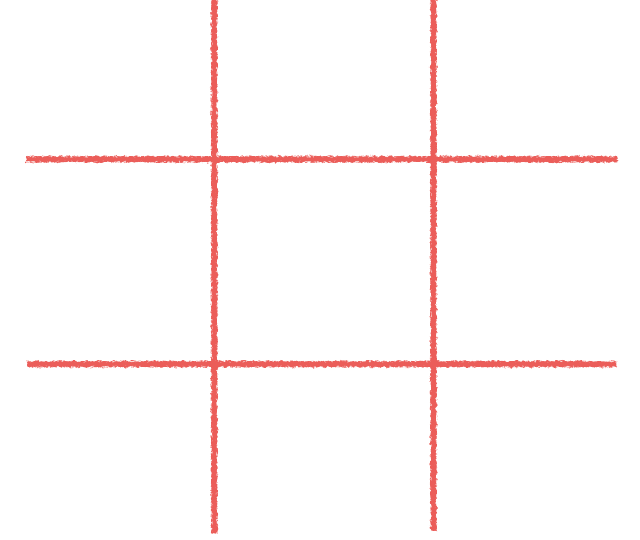
A Shadertoy shader for this background:

```glsl
#define PAPER vec3(1.0)
#define CHALK vec3(0.92, 0.365, 0.35)
#define COLUMNS vec2(0.3968, 0.8028)
#define ROWS vec2(0.3258, 0.7052)
#define HALF_WIDTH 0.0058
#define EDGE_ROUGHNESS 0.0034
#define GRAIN_SCALE 170.0
#define FLECK_AMOUNT 0.75

vec2 hashGradient(vec2 cell) {
    vec3 q = fract(cell.xyx * vec3(0.1031, 0.1030, 0.0973));
    q += dot(q, q.yzx + 33.33);
    float angle = 6.2832 * fract((q.x + q.y) * q.z);
    return vec2(cos(angle), sin(angle));
}

float gradientNoise(vec2 p) {
    vec2 i = floor(p), f = fract(p);
    vec2 u = f * f * f * (f * (f * 6.0 - 15.0) + 10.0);
    vec2 e = vec2(0.0, 1.0);
    float low = mix(dot(hashGradient(i), f),
                    dot(hashGradient(i + e.yx), f - e.yx), u.x);
    float high = mix(dot(hashGradient(i + e.xy), f - e.xy),
                     dot(hashGradient(i + e.yy), f - e.yy), u.x);
    return mix(low, high, u.y);
}

// Coverage of a rough stroke; q.x runs along it, q.y across it
float chalkStroke(vec2 q, float start, float end, float seed) {
    float pixel = 1.0 / iResolution.y;
    float across = abs(q.y);
    float outside = max(across - HALF_WIDTH, max(start - q.x, q.x - end));

    // Ragged outline
    vec2 grain = q * GRAIN_SCALE + seed;
    float rough = gradientNoise(grain * vec2(0.8, 1.2))
                + 0.5 * gradientNoise(grain * 2.1 + 19.0);
    float edge = outside + EDGE_ROUGHNESS * rough;
    float body = 1.0 - smoothstep(-0.7 * pixel, 0.7 * pixel, edge);

    // Pale flecks, denser toward the rim
    float rim = smoothstep(0.25, 0.85, across / HALF_WIDTH);
    float fleck = smoothstep(0.15, 0.5, gradientNoise(grain * vec2(1.0, 1.4) + 57.0));
    return body * (1.0 - FLECK_AMOUNT * fleck * rim);
}

void mainImage(out vec4 fragColor, in vec2 fragCoord) {
    vec2 p = fragCoord / iResolution.y;
    float aspect = iResolution.x / iResolution.y;
    float ink = 0.0;

    for (int i = 0; i < 2; i++) {
        float k = float(i);
        // Columns leave the top; rows stop short of both sides
        float column = chalkStroke(vec2(p.y, p.x - COLUMNS[i] * aspect / 1.1852),
                                   mix(0.0125, 0.017, k), 2.0, 11.0 + 37.0 * k);
        float inset = mix(0.0510, 0.0485, k);
        float row = chalkStroke(vec2(p.x, p.y - ROWS[i]),
                                inset, aspect + 0.007 - inset, 91.0 + 43.0 * k);
        ink = max(ink, max(column, row));
    }
    fragColor = vec4(mix(PAPER, CHALK, ink), 1.0);
}
```
